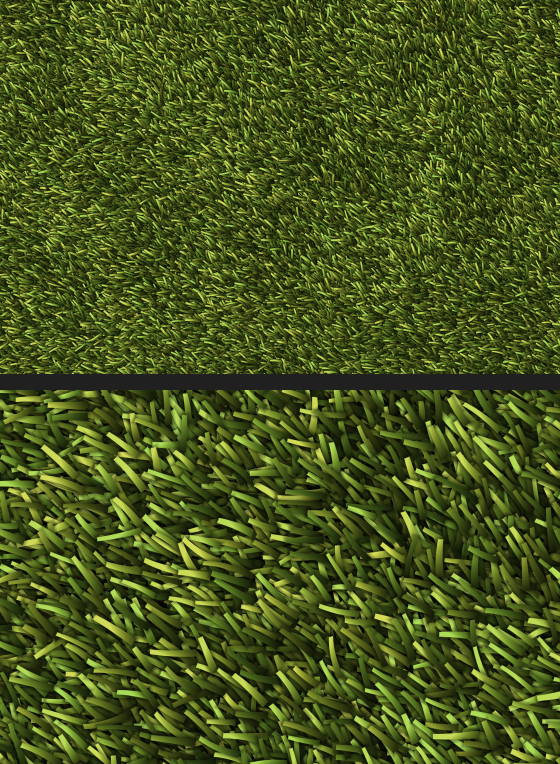
Top, the full canvas; bottom, a detail of the centre.
Give the GLSL for this texture, as a Shadertoy shader.

```glsl
float hash(vec3 p) {
    p = fract(p * vec3(0.1031, 0.1130, 0.0973));
    p += dot(p, p.yzx + 33.33);
    return fract((p.x + p.y) * p.z);
}

float noise(vec2 p) {
    vec2 cell = floor(p), f = fract(p);
    f = f * f * (3.0 - 2.0 * f);
    vec3 c = vec3(cell + 50.0, 7.0);
    return mix(mix(hash(c), hash(c + vec3(1, 0, 0)), f.x),
               mix(hash(c + vec3(0, 1, 0)), hash(c + vec3(1, 1, 0)), f.x), f.y);
}

// Green level to full colour: olive in shade, yellowish in light
vec3 grassColor(float green, float warmth) {
    float blue = 0.26 + 0.22 * green * green * green;
    return green * vec3((0.75 + 0.15 * green) * warmth, 1.0, blue);
}

// Mean lean of the turf: steeper at the top, flatter at the lower left
float leanAngle(vec2 p) {
    return 2.88 - 0.42 * p.y - 0.1 * p.x + 0.9 * (noise(p * 9.0) - 0.5);
}

void drawBlade(inout vec3 color, vec2 p, vec3 id, float cellSize, float pixel) {
    vec2 jitter = vec2(hash(id + 11.0), hash(id + 23.0));
    vec2 center = (id.xy - 100.0 + jitter) * cellSize;
    float spread = hash(id + 37.0) + hash(id + 41.0) - 1.0;
    float angle = leanAngle(center) + 1.0 * spread;
    vec2 axis = vec2(cos(angle), sin(angle));

    // Blade frame: u runs from root to tip, v across
    vec2 q = p - center;
    float u = dot(q, axis);
    float v = dot(q, vec2(-axis.y, axis.x));
    v += (hash(id + 53.0) - 0.5) * 12.0 * u * u;
    float halfLength = mix(0.012, 0.021, hash(id + 61.0));
    float along = clamp(0.5 + 0.5 * u / halfLength, 0.0, 1.0);
    float halfWidth = mix(0.0025, 0.0038, hash(id + 67.0)) * mix(1.0, 0.65, along);
    float d = max(abs(v) - halfWidth, abs(u) - halfLength);

    // Soft shade on the blades beneath
    color *= 1.0 - 0.34 * smoothstep(0.004, 0.0, d);

    // Lit tip, dark root, one side of the fold brighter
    float sheen = mix(0.41, 1.27, pow(hash(id + 71.0), 1.75));
    float patches = mix(0.84, 1.16, noise(center * 7.0 + 20.0));
    float side = 1.0 + 0.14 * clamp(v / halfWidth, -1.0, 1.0) * sign(axis.y);
    float green = sheen * patches * side * mix(0.25, 1.05, along);
    green *= 1.08 - 0.08 * center.x;
    float warmth = mix(0.88, 1.1, hash(id + 83.0));
    vec3 bladeColor = grassColor(min(green, 0.86), warmth);
    color = mix(color, bladeColor, smoothstep(0.7 * pixel, -0.7 * pixel, d));
}

void mainImage(out vec4 fragColor, in vec2 fragCoord) {
    float pixel = 1.0 / iResolution.y;
    vec2 p = fragCoord * pixel;
    float cellSize = 0.024;
    vec3 color = grassColor(0.09, 1.0);

    // Stacked layers of scattered blades, nearer tips over farther roots
    for (int layer = 0; layer < 14; layer++) {
        float k = float(layer);
        vec2 shift = fract(k * vec2(0.618, 0.382)) * cellSize;
        vec2 cell = floor((p + shift) / cellSize) + 100.0;
        for (int j = 1; j >= -1; j--) {
            for (int i = -1; i <= 1; i++) {
                vec3 id = vec3(cell + vec2(i, j), k * 17.0 + 3.0);
                drawBlade(color, p + shift, id, cellSize, pixel);
            }
        }
    }
    fragColor = vec4(color, 1.0);
}
```
